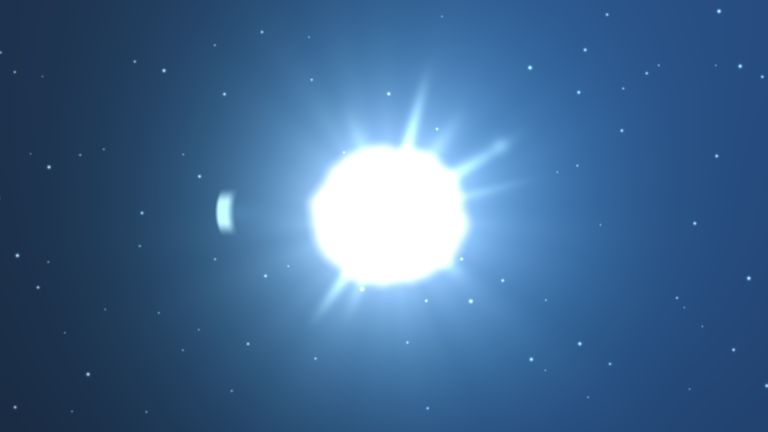
A Shadertoy shader for this background:

```glsl
vec2 hash2(vec2 p) {
    vec3 q = fract(vec3(p.xyx) * vec3(0.1031, 0.103, 0.0973));
    q += dot(q, q.yzx + 33.33);
    return fract((q.xx + q.yz) * q.zy);
}

float gradientNoise(vec2 p) {
    vec2 cell = floor(p), f = p - cell;
    vec2 u = f * f * (3.0 - 2.0 * f);
    float corner[4];
    for (int i = 0; i < 4; i++) {
        vec2 offset = vec2(i & 1, i >> 1);
        corner[i] = dot(hash2(cell + offset) * 2.0 - 1.0, f - offset);
    }
    return mix(mix(corner[0], corner[1], u.x), mix(corner[2], corner[3], u.x), u.y);
}

// Beam from the sun: angle, length, half width, strength
float beam(vec2 q, vec4 ray) {
    vec2 dir = vec2(cos(ray.x), sin(ray.x));
    float along = dot(q, dir);
    float across = (q.x * dir.y - q.y * dir.x) / ray.z;
    float fade = smoothstep(0.04, 0.12, along) * (1.0 - smoothstep(0.13, ray.y, along));
    return ray.w * fade * exp(-across * across);
}

// Scattered stars, one candidate per cell
float stars(vec2 p) {
    float light = 0.0;
    vec2 home = floor(p / 0.115);
    for (int j = -1; j <= 1; j++)
    for (int i = -1; i <= 1; i++) {
        vec2 cell = home + vec2(i, j);
        vec2 place = (cell + hash2(cell + 40.0)) * 0.115;
        vec2 seed = hash2(cell + 91.0);
        float radius = mix(0.0026, 0.0042, seed.y * seed.y);
        float d = length(p - place) / radius;
        light += step(0.35, seed.x) * mix(0.25, 0.8, seed.y * seed.y) * exp(-d * d);
    }
    return light;
}

// Crescent lens flare with a crisp left rim and a soft right side
vec3 crescent(vec2 q) {
    float height = 1.0 - smoothstep(0.02, 0.058, abs(q.y));
    float x = q.x - 4.0 * q.y * q.y;
    float rim = smoothstep(-0.023, -0.012, x);
    float body = rim * (1.0 - smoothstep(0.002, 0.026, x)) * height;
    float tail = smoothstep(0.0, 0.02, q.x) * exp(-q.x * 18.0 - pow(q.y / 0.025, 2.0));
    return body * vec3(0.55, 0.6, 0.5) + tail * vec3(0.06, 0.09, 0.1);
}

void mainImage(out vec4 fragColor, in vec2 fragCoord) {
    vec2 p = (fragCoord - 0.5 * iResolution.xy) / iResolution.y;
    vec2 q = p - vec2(0.011, 0.001);
    float r = length(q);
    vec2 dir = q / max(r, 0.001);

    // Deep blue sky, brighter to the right
    vec3 color = mix(vec3(0.105, 0.17, 0.265), vec3(0.14, 0.265, 0.45),
                     smoothstep(-0.9, 0.6, p.x));
    color *= 1.0 + 0.15 * p.y;
    color += stars(p) * vec3(0.75, 0.88, 0.9);

    // Wide halo, with faint irregular streaks
    color += vec3(1.4, 1.25, 1.3) * exp(-r * vec3(6.2, 4.5, 4.2));
    float streaks = gradientNoise(dir * 5.0 + 7.0);
    color += streaks * 0.2 * smoothstep(0.1, 0.18, r) * exp(-r * 5.0);

    // Distinct beams
    vec4 rays[8] = vec4[8](
        vec4(1.308, 0.39, 0.014, 0.45), vec4(0.55, 0.40, 0.016, 0.42),
        vec4(0.245, 0.40, 0.012, 0.16), vec4(-2.19, 0.34, 0.014, 0.45),
        vec4(1.956, 0.31, 0.020, 0.22), vec4(0.95, 0.34, 0.018, 0.22),
        vec4(-0.68, 0.25, 0.018, 0.30), vec4(-1.955, 0.29, 0.014, 0.18));
    float beams = 0.0;
    for (int i = 0; i < 8; i++) beams += beam(q, rays[i]);
    float beamTip = length(q - vec2(0.258, 0.162)) / 0.02;
    beams += 0.14 * exp(-beamTip * beamTip);
    color += beams * vec3(0.75, 0.8, 0.65);

    // Burnt-out core with a lumpy rim and a small bulge
    float coreRadius = length(q * vec2(0.94, 1.06)) + 0.016 * gradientNoise(dir * 3.0 + 2.0);
    float bulge = length(q - vec2(0.13, -0.035));
    float core = 1.0 - smoothstep(0.13, 0.19, coreRadius);
    core = max(core, 1.0 - smoothstep(0.015, 0.055, bulge));
    color += core * vec3(0.7, 0.5, 0.3);

    color += crescent(p - vec2(-0.37, 0.009));
    fragColor = vec4(clamp(color, 0.0, 1.0), 1.0);
}
```
